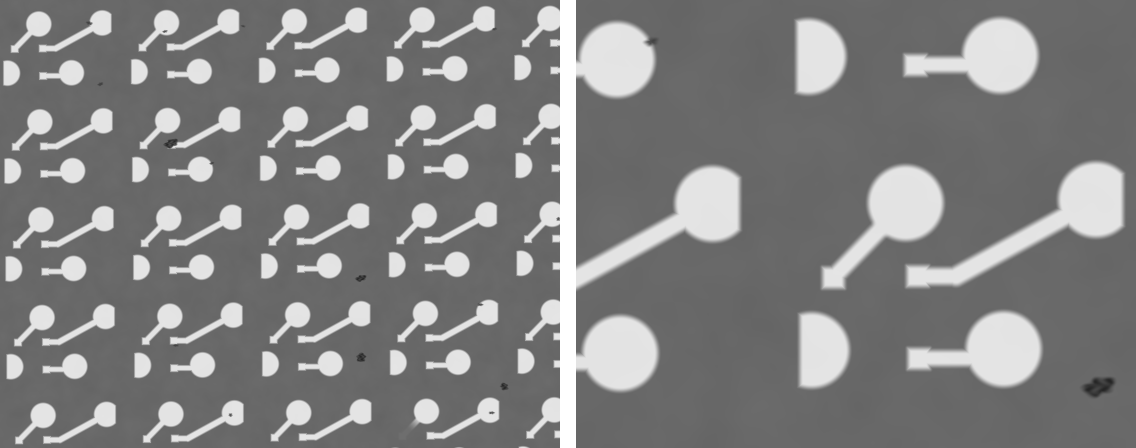
Left, the full canvas; right, a detail of the centre.
A WebGL 2 fragment shader for this pattern:

```glsl
#version 300 es
precision highp float;
// Skewed grid of pale contact pads and traces on a mottled grey wafer with specks of dirt.

uniform vec2 u_resolution;
out vec4 fragColor;

float hash(vec2 p) {
  vec3 q = fract(p.xyx * vec3(0.1031, 0.1030, 0.0973));
  q += dot(q, q.yzx + 33.33);
  return fract((q.x + q.y) * q.z);
}

float disc(vec2 p, vec2 center) {
  return length(p - center) - 17.2;
}

float trace(vec2 p, vec2 a, vec2 b, float halfWidth) {
  vec2 ap = p - a, ab = b - a;
  return length(ap - ab * clamp(dot(ap, ab) / dot(ab, ab), 0.0, 1.0)) - halfWidth;
}

float pad(vec2 p, vec2 center) {
  vec2 d = abs(p - center) - vec2(5.0, 4.8);
  return length(max(d, 0.0)) + min(max(d.x, d.y), 0.0);
}

// Short diagonal lead with a square end
float stub(vec2 p) {
  return min(trace(p, vec2(0), vec2(-32.0, 33.0), 3.8), pad(p, vec2(-33.0, 34.2)));
}

// The other parts of one repeat, around the center of its first disc
float contacts(vec2 p) {
  float d = disc(p, vec2(0));

  // Disc trimmed on the right, with a long bent lead
  d = min(d, max(disc(p, vec2(87.0, -1.5)), p.x - 99.4));
  d = min(d, trace(p, vec2(87.0, -1.5), vec2(23.0, 33.5), 4.2));
  d = min(d, trace(p, vec2(23.0, 33.5), vec2(6.0, 33.5), 3.8));
  d = min(d, pad(p, vec2(5.5, 33.5)));

  // Half disc, flat on the left
  d = min(d, max(disc(p, vec2(-43.0, 67.3)), -48.4 - p.x));

  // Disc with a level lead
  d = min(d, disc(p, vec2(44.8, 66.8)));
  d = min(d, trace(p, vec2(40.0, 71.0), vec2(6.0, 71.0), 3.5));
  return min(d, pad(p, vec2(6.0, 71.2)));
}

// Ragged specks, at most one per square; more of them downwards when sloped
float dirt(vec2 p, float pitch, float chance, float slope, float size) {
  vec2 id = floor(p / pitch);
  if (hash(id + 7.3) > chance + slope * id.y) return 0.0;
  vec2 spot = 0.2 + 0.6 * vec2(hash(id + 19.1), hash(id + 41.7));
  vec2 d = p - (id + spot) * pitch;
  d *= vec2(0.8, 1.15);
  float angle = atan(d.y, d.x) + 6.28 * hash(id + 3.9);
  float ragged = 1.0 + 0.22 * sin(angle * 2.0) + 0.12 * sin(angle * 5.0 + 1.0);
  float radius = size * (0.6 + 0.5 * hash(id + 61.3)) * ragged;
  return 1.0 - smoothstep(radius - 1.5, radius + 1.5, length(d));
}

// Layered sines in turning directions
float mottle(vec2 p) {
  float sum = 0.0, amount = 0.5;
  p *= 0.045;
  for (int i = 0; i < 5; i++) {
    p = mat2(0.8, 0.6, -0.6, 0.8) * p * 1.45 + 1.7;
    sum += amount * sin(p.x + 1.3 * sin(p.y * 0.7)) * sin(p.y + sin(p.x * 0.6));
    amount *= 0.75;
  }
  return sum;
}

void main() {
  // The canvas is 768 units wide, with y measured down from the top
  float unit = 768.0 / u_resolution.x;
  vec2 p = vec2(gl_FragCoord.x, u_resolution.y - gl_FragCoord.y) * unit;
  float soft = max(1.7, unit);

  // Slightly tilted lattice
  mat2 lattice = mat2(175.25, -1.9, 1.5, 134.2);
  vec2 start = vec2(53.2, 33.0);
  vec2 id = floor(inverse(lattice) * (p - start) + vec2(0.34, 0.19));
  vec2 cell = p - start - lattice * id;

  // Wafer
  float shade = 0.408 + 0.011 * mottle(p);

  // One stub has worn away towards its end
  float worn = id == vec2(3.0, 4.0) ? smoothstep(14.0, 36.0, length(cell)) : 0.0;
  float stubCover = 1.0 - smoothstep(-soft, soft, stub(cell));
  float metal = 0.893 + 0.004 * mottle(p + 300.0);
  shade = mix(shade, mix(metal, 0.43, sqrt(worn)), stubCover);
  shade = mix(shade, metal, 1.0 - smoothstep(-soft, soft, contacts(cell)));

  // Fine specks, then larger grains with a mottled core
  shade = mix(shade, 0.24, 0.85 * dirt(p, 88.0, 0.24, 0.0, 2.6));
  float grain = 0.19 + 0.07 * sin(p.x * 0.9 + sin(p.y * 1.1)) * sin(p.y * 0.8);
  shade = mix(shade, grain, 0.92 * dirt(p, 150.0, 0.0, 0.15, 7.0));

  fragColor = vec4(vec3(shade), 1.0);
}
```
